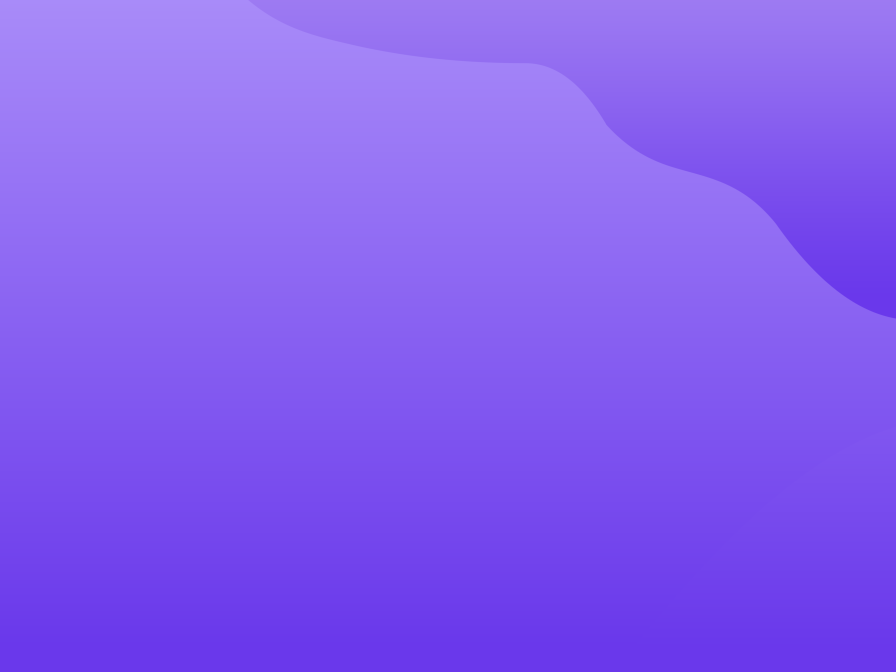
This background is drawn by a Shadertoy shader. Its source:

```glsl
// Cubic through a and b with the given end slopes
float hermite(float x, vec2 a, vec2 b, float slopeA, float slopeB) {
    float w = b.x - a.x;
    float t = clamp((x - a.x) / w, 0.0, 1.0);
    float s = 1.0 - t;
    return mix(a.y, b.y, t * t * (3.0 - 2.0 * t))
         + w * t * s * (slopeA * s - slopeB * t);
}

// Depth of the wavy corner edge, measured down from the top
float waveEdge(float x) {
    if (x < 0.277) return 1.13 * (x - 0.277);
    if (x < 0.391) return hermite(x, vec2(0.277, 0.0), vec2(0.391, 0.066), 1.13, 0.31);
    if (x < 0.586) return hermite(x, vec2(0.391, 0.066), vec2(0.586, 0.094), 0.31, 0.0);
    if (x < 0.677) return hermite(x, vec2(0.586, 0.094), vec2(0.677, 0.186), 0.0, 2.27);
    if (x < 0.749) return hermite(x, vec2(0.677, 0.186), vec2(0.749, 0.248), 1.47, 0.42);
    if (x < 0.866) return hermite(x, vec2(0.749, 0.248), vec2(0.866, 0.333), 0.42, 1.65);
    return hermite(x, vec2(0.866, 0.333), vec2(1.0, 0.474), 1.9, 0.23);
}

// Antialiased coverage where d is positive
float coverage(float d) {
    float px = length(vec2(dFdx(d), dFdy(d)));
    return smoothstep(-0.7, 0.7, d / max(px, 1e-5));
}

void mainImage(out vec4 fragColor, in vec2 fragCoord) {
    vec2 uv = fragCoord / iResolution.xy;
    float depth = 1.0 - uv.y;
    vec3 lilac = vec3(0.66, 0.545, 0.975);
    vec3 orchid = vec3(0.615, 0.48, 0.95);
    vec3 violet = vec3(0.414, 0.22, 0.92);

    // Main vertical gradient
    vec3 color = mix(lilac, violet, clamp(depth / 0.96, 0.0, 1.0));

    // Barely visible curved sheen in the lower right
    float sheenEdge = hermite(uv.x, vec2(0.685, 1.0), vec2(1.0, 0.635), -1.7, -0.4);
    float sheen = coverage(depth - sheenEdge) * step(0.685, uv.x);
    color += vec3(0.006, 0.008, 0.0) * sheen * (1.0 - depth) / 0.36;

    // Wavy corner with its own shorter gradient
    vec3 corner = mix(orchid, violet, smoothstep(-0.02, 0.44, depth) * 0.3
                                    + clamp(depth / 0.44, 0.0, 1.0) * 0.7);
    color = mix(color, corner, coverage(waveEdge(uv.x) - depth));

    fragColor = vec4(color, 1.0);
}
```
